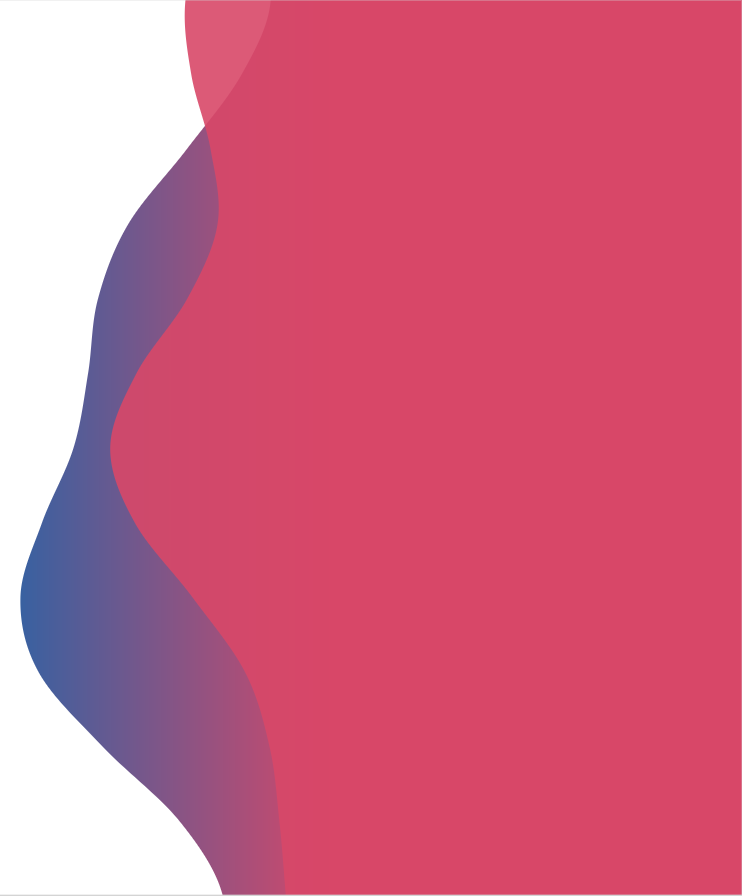
Write a Shadertoy shader that draws this background.

```glsl
// Two translucent wavy panels, blue-to-rose behind and rose in front, on white.

const int SPANS = 12;
const vec3 PAPER = vec3(1.0);
const vec3 BLUE = vec3(0.22, 0.38, 0.63);
const vec3 ROSE = vec3(0.847, 0.279, 0.408);
const vec3 RULE_GRAY = vec3(0.83);
const float FRONT_OPACITY = 0.9;

// Left edge of each panel at even steps from top to bottom, in canvas heights;
// the first and last entries only steer the end tangents.
const float BACK_EDGE[15] = float[15](
    0.2813, 0.3021, 0.2695, 0.2083, 0.1432, 0.1094, 0.0983, 0.0820,
    0.0469, 0.0228, 0.0430, 0.1146, 0.2005, 0.2487, 0.2422);
const float FRONT_EDGE[15] = float[15](
    0.2305, 0.2070, 0.2135, 0.2350, 0.2428, 0.2090, 0.1523, 0.1230,
    0.1504, 0.2148, 0.2734, 0.3008, 0.3118, 0.3190, 0.3255);

// Catmull-Rom curve: returns position and slope at a given depth from the top.
vec2 waveEdge(float knots[15], float depth) {
    float s = clamp(depth, 0.0, 0.9999) * float(SPANS);
    int i = int(s);
    float t = fract(s);
    float a = knots[i], b = knots[i + 1], c = knots[i + 2], d = knots[i + 3];
    float k1 = 0.5 * (c - a);
    float k2 = a - 2.5 * b + 2.0 * c - 0.5 * d;
    float k3 = 0.5 * (d - a) + 1.5 * (b - c);
    float position = b + t * (k1 + t * (k2 + t * k3));
    float slope = (k1 + t * (2.0 * k2 + 3.0 * t * k3)) * float(SPANS);
    return vec2(position, slope);
}

// Smooth coverage of the area to the right of a wavy edge.
float panelMask(vec2 p, vec2 edge, float pixel) {
    float dist = (p.x - edge.x) / length(vec2(1.0, edge.y));
    return clamp(dist / pixel + 0.5, 0.0, 1.0);
}

// Coverage of a thin border rule, given the distance to the canvas side.
float ruleMask(float dist, float width, float pixel) {
    return clamp((width - dist) / pixel + 0.5, 0.0, 1.0);
}

void mainImage(out vec4 fragColor, in vec2 fragCoord) {
    float pixel = 1.0 / iResolution.y;
    vec2 p = fragCoord * pixel;
    float depth = 1.0 - p.y;
    float right = iResolution.x * pixel - p.x;

    // Panels
    float back = panelMask(p, waveEdge(BACK_EDGE, depth), pixel);
    float front = panelMask(p, waveEdge(FRONT_EDGE, depth), pixel);
    vec3 backColor = mix(BLUE, ROSE, clamp((p.x - 0.022) / 0.356, 0.0, 1.0));
    vec3 color = mix(PAPER, backColor, back);
    color = mix(color, ROSE, front * FRONT_OPACITY);

    // Faint border rules
    color = mix(color, RULE_GRAY, ruleMask(p.y, 0.0015, pixel));
    float thinRule = max(ruleMask(depth, 0.0006, pixel), ruleMask(right, 0.0006, pixel));
    color = mix(color, RULE_GRAY, 0.6 * thinRule);

    fragColor = vec4(color, 1.0);
}
```
